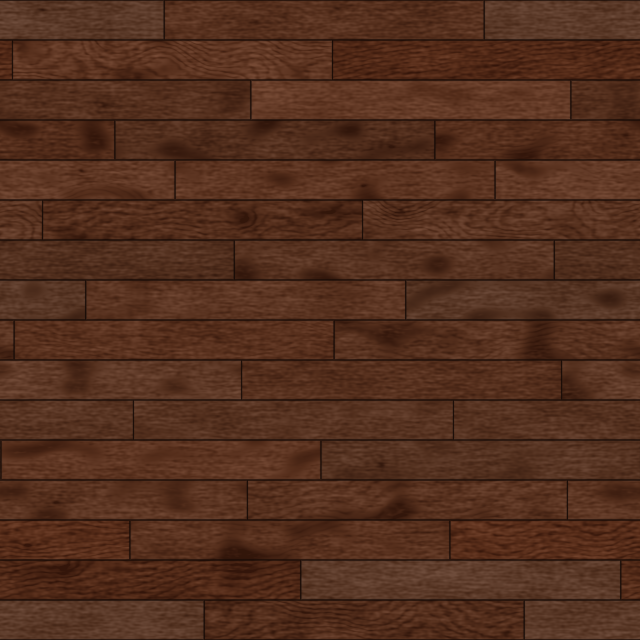
Give the GLSL for this texture, as a WebGL 2 fragment shader.

```glsl
#version 300 es
precision highp float;
// Dark stained strip flooring: 16 rows of boards, each half the canvas long.
// Every board gets its own tone, growth rings, stain blotches and knot from
// hashes; stretched gradient noise adds the fibres. The layout tiles.

uniform vec2 u_resolution;
out vec4 fragColor;

const float ROWS = 16.0;
const float BOARDS_PER_ROW = 2.0;
const float SEAM_HALF_WIDTH = 0.0010;
const float SEAM_STRENGTH = 0.82;
const float BEVEL_WIDTH = 0.0035;
const float BASE_TONE = 0.60;
const float BOARD_CONTRAST = 0.28;
const float FIBRE_CONTRAST = 0.36;
const float RING_CONTRAST = 0.34;
const float BLOTCH_CONTRAST = 0.50;
const float KNOT_CHANCE = 0.3;
const vec3 DARK_WOOD = vec3(0.19, 0.085, 0.042);
const vec3 MID_WOOD = vec3(0.32, 0.18, 0.11);
const vec3 LIGHT_WOOD = vec3(0.44, 0.29, 0.215);
const vec3 RED_TINT = vec3(1.07, 0.97, 0.89);
const vec3 GREY_TINT = vec3(0.98, 1.03, 1.08);
const vec3 SEAM_COLOR = vec3(0.075, 0.035, 0.02);

// Joint position in each row, bottom to top, in board lengths
const float STAGGER[16] = float[16](
  0.638, 0.940, 0.406, 0.773, 0.003, 0.417, 0.755, 0.044,
  0.268, 0.732, 0.133, 0.547, 0.359, 0.784, 0.039, 0.513);

vec2 hash2(vec2 p) {
  vec3 q = fract(p.xyx * vec3(0.1031, 0.1030, 0.0973));
  q += dot(q, q.yzx + 33.33);
  return fract((q.xx + q.yz) * q.zy);
}

float cornerSlope(vec2 cell, vec2 offset) {
  float angle = 6.2832 * hash2(cell).x;
  return dot(vec2(cos(angle), sin(angle)), offset);
}

float gradientNoise(vec2 p) {
  vec2 i = floor(p), f = fract(p);
  vec2 s = f * f * f * (f * (f * 6.0 - 15.0) + 10.0);
  vec2 e = vec2(1.0, 0.0);
  float low = mix(cornerSlope(i, f), cornerSlope(i + e, f - e), s.x);
  float high = mix(cornerSlope(i + e.yx, f - e.yx), cornerSlope(i + 1.0, f - 1.0), s.x);
  return mix(low, high, s.y);
}

// Fine fibres: long streaks, short streaks and pores
float fibres(vec2 p, vec2 seed) {
  float streak = gradientNoise(p * vec2(22.0, 190.0) + seed);
  float fleck = gradientNoise(p * vec2(85.0, 260.0) + seed.yx);
  float pore = gradientNoise(p * vec2(130.0, 210.0) + seed + 61.0);
  return 0.8 * streak + 0.75 * fleck + 0.45 * pore;
}

// Dark growth rings: contours of a slanted field bent by noise and the knot
float rings(vec2 p, vec2 seed, float knot, vec2 style) {
  float bend = gradientNoise(p * vec2(9.0, 17.0) + seed);
  float rough = gradientNoise(p * vec2(60.0, 130.0) + seed);
  float field = p.y * mix(45.0, 105.0, style.x) + p.x * (style.y - 0.5) * 36.0;
  field += bend * mix(2.0, 6.0, style.y) + 0.35 * rough + 1.5 * knot;
  float wave = 0.5 + 0.5 * sin(6.2832 * field);
  return wave * wave * (0.75 + 0.6 * rough);
}

void main() {
  vec2 uv = gl_FragCoord.xy / u_resolution;
  float pixel = 1.0 / min(u_resolution.x, u_resolution.y);

  // Board layout
  float row = min(floor(uv.y * ROWS), ROWS - 1.0);
  float along = uv.x * BOARDS_PER_ROW - STAGGER[int(row)];
  vec2 board = vec2(mod(floor(along), BOARDS_PER_ROW), row);
  vec2 size = 1.0 / vec2(BOARDS_PER_ROW, ROWS);
  vec2 p = vec2(fract(along), fract(uv.y * ROWS)) * size;

  // Character of this board
  vec2 seed = floor(hash2(board * 7.0 + 3.0) * 180.0) + 0.37;
  vec2 look = hash2(board * 5.0 + 11.0);
  vec2 style = hash2(board * 9.0 + 23.0);
  vec2 wear = hash2(board * 13.0 + 41.0);
  float figured = smoothstep(0.40, 0.85, look.y);

  // Small knot with a drawn-out shadow
  vec2 knotCenter = size * mix(vec2(0.12, 0.2), vec2(0.88, 0.8), hash2(board + 71.0));
  vec2 toKnot = (p - knotCenter) * vec2(1.0, 1.7);
  toKnot += 0.004 * gradientNoise(p * 75.0 + seed);
  float hasKnot = step(wear.y, KNOT_CHANCE);
  float knot = hasKnot * exp(-dot(toKnot, toKnot) / 0.0008);
  float knotCore = hasKnot * exp(-dot(toKnot, toKnot) / 0.00003);

  // Tone from dark to light
  float fibre = fibres(p, seed);
  float cloud = gradientNoise(p * vec2(8.0, 26.0) + seed.yx);
  float patches = gradientNoise(p * vec2(13.0, 24.0) + seed + 29.0) + 0.22 * fibre;
  float blotch = smoothstep(0.08, 0.55, patches) * smoothstep(0.2, 0.9, wear.x);
  float tone = BASE_TONE + BOARD_CONTRAST * (look.x - 0.5);
  tone += FIBRE_CONTRAST * fibre + 0.2 * cloud - 0.04 * figured;
  tone -= RING_CONTRAST * mix(0.12, 1.0, figured) * (rings(p, seed, knot, style) - 0.15);
  tone -= BLOTCH_CONTRAST * blotch + 0.16 * knot + 0.4 * knotCore;
  tone = clamp(tone, 0.0, 1.0);

  vec3 color = mix(DARK_WOOD, MID_WOOD, min(tone * 2.0, 1.0));
  color = mix(color, LIGHT_WOOD, max(tone * 2.0 - 1.0, 0.0));
  color *= mix(GREY_TINT, RED_TINT, clamp(0.7 * style.x + 0.4 * figured, 0.0, 1.0));

  // Seams and the soft shade beside them
  vec2 edge = min(p, size - p);
  float gap = min(edge.x, edge.y);
  color *= 1.0 - 0.14 * (1.0 - smoothstep(0.0, BEVEL_WIDTH, gap));
  float seam = 1.0 - smoothstep(SEAM_HALF_WIDTH - 0.5 * pixel, SEAM_HALF_WIDTH + 0.5 * pixel, gap);
  color = mix(color, SEAM_COLOR, SEAM_STRENGTH * seam);
  fragColor = vec4(color, 1.0);
}
```
